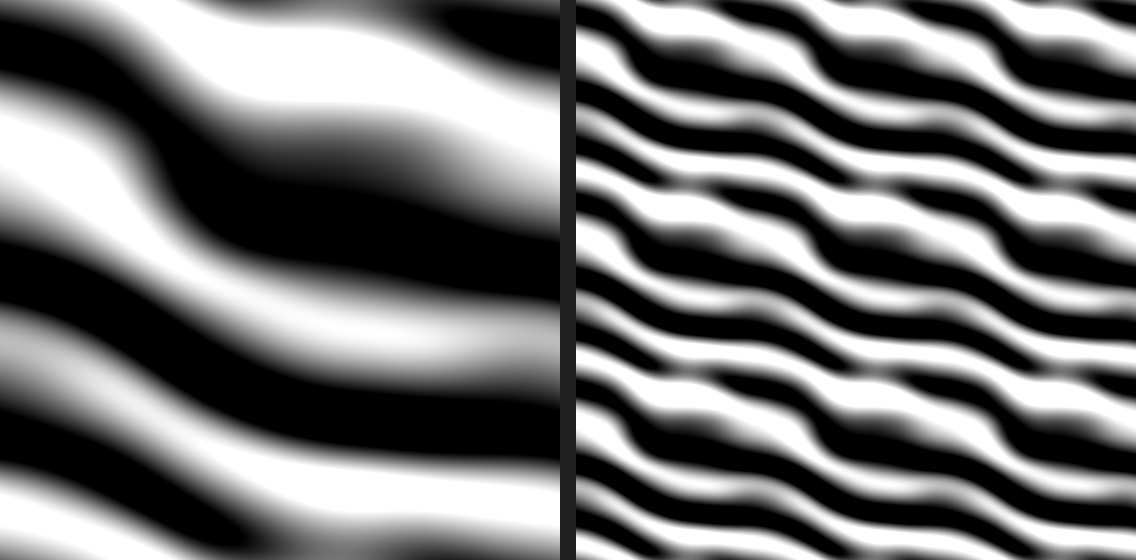
Left, the tile; right, the same tile 3 across and 3 down.
A WebGL 2 fragment shader for this pattern:

```glsl
#version 300 es
precision highp float;
// Soft black and white bands that wind down across a seamless tile.
// A skewed cosine runs along a bent, wrapping phase; a slow vertical drift,
// one patch of haze and wrapping value noise vary the width and brightness.

#define BANDS 3.0          // bands up the tile (whole number)
#define WINDING 1.0        // bands stepped per tile width (whole number)
#define BEND 0.15          // depth of the S bend, in bands
#define SPREAD 0.13        // uneven spacing of the bands
#define SKEW 0.2           // sharper upper edges, softer lower edges
#define CONTRAST 0.68
#define LEVEL 0.36         // mean brightness before clipping
#define DRIFT 0.2          // brightness change from top to middle
#define HAZE 0.68          // strength of the grey patch
#define WOBBLE 0.1         // noise in the band position
#define MOTTLE 0.16        // noise in the brightness
#define NOISE_CELLS vec2(3.0, 5.0)

uniform vec2 u_resolution;
out vec4 fragColor;

const float TAU = 6.2831853;

// Integer hash of a lattice cell, 0 to 1.
float hash(ivec2 cell, int seed) {
    uint h = uint(cell.x) * 1597u + uint(cell.y) * 51749u + uint(seed) * 3571u;
    h = (h ^ (h >> 15)) * 739391u;
    h = (h ^ (h >> 13)) * 277803u;
    h ^= h >> 16;
    return float(h & 65535u) / 65535.0;
}

// Value noise that repeats once per tile, -1 to 1.
float wrapNoise(vec2 p, int seed) {
    vec2 q = p * NOISE_CELLS;
    vec2 base = floor(q);
    vec2 f = q - base;
    f = f * f * f * (f * (f * 6.0 - 15.0) + 10.0);
    ivec2 a = ivec2(mod(base, NOISE_CELLS));
    ivec2 b = ivec2(mod(base + 1.0, NOISE_CELLS));
    float lower = mix(hash(a, seed), hash(ivec2(b.x, a.y), seed), f.x);
    float upper = mix(hash(ivec2(a.x, b.y), seed), hash(b, seed), f.x);
    return 2.0 * mix(lower, upper, f.y) - 1.0;
}

// Position across the bands; whole values are band centres.
float bandPhase(vec2 p) {
    float bend = BEND * (1.0 - cos(TAU * p.x)) - 0.03 * sin(2.0 * TAU * p.x);
    float spacing = 0.78 + SPREAD * cos(TAU * (p.y - 0.58));
    return BANDS * p.y - WINDING * p.x - bend - spacing
        + WOBBLE * wrapNoise(p, 1);
}

// Wrapping soft spot that fills a dark gap with grey.
float hazePatch(vec2 p) {
    vec2 d = cos(TAU * (p - vec2(0.6, 0.0))) - 1.0;
    return exp(1.5 * d.x + 3.0 * d.y);
}

void main() {
    vec2 uv = gl_FragCoord.xy / u_resolution;
    vec2 p = vec2(uv.x, 1.0 - uv.y);   // y measured down from the top

    // Skewed wave across the bands
    float angle = TAU * bandPhase(p);
    float wave = cos(angle + SKEW * cos(angle));

    // Slow changes of brightness
    float tone = LEVEL + CONTRAST * wave;
    tone += DRIFT * cos(TAU * (p.y - 0.1));
    tone += HAZE * hazePatch(p) + MOTTLE * wrapNoise(p, 2);

    fragColor = vec4(vec3(clamp(tone, 0.0, 1.0)), 1.0);
}
```
